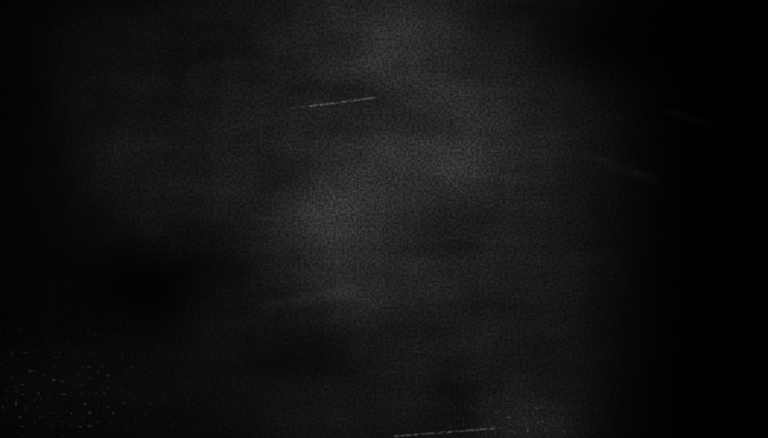
Write a WebGL 1 fragment shader that draws this texture.

```glsl
precision highp float;

uniform vec2 u_resolution;

const float BASE_LEVEL = 0.012;
const float CLOUD_CONTRAST = 0.55;
const float STREAK_CONTRAST = 0.22;
const float GRAIN_SCALE = 150.0;
const float GRAIN_CONTRAST = 0.34;
const float HAIR_STRENGTH = 0.035;
const float CHALK_WIDTH = 0.0022;
const float CHALK_STRENGTH = 0.20;
const float SMUDGE_STRENGTH = 0.035;
const float DUST_STRENGTH = 0.13;
const int HAIR_COUNT = 18;

float hash(vec2 p) {
  vec3 q = fract(vec3(p.xyx) * 0.1031);
  q += dot(q, q.yzx + 33.33);
  return fract((q.x + q.y) * q.z);
}

vec2 gradient(vec2 cell) {
  float angle = 6.2832 * hash(cell);
  return vec2(cos(angle), sin(angle));
}

float gradientNoise(vec2 p) {
  vec2 i = floor(p);
  vec2 f = p - i;
  vec2 w = f * f * f * (f * (f * 6.0 - 15.0) + 10.0);
  vec2 e = vec2(1.0, 0.0);
  float low = mix(dot(gradient(i), f), dot(gradient(i + e.xy), f - e.xy), w.x);
  float high = mix(dot(gradient(i + e.yx), f - e.yx), dot(gradient(i + e.xx), f - e.xx), w.x);
  return 1.4 * mix(low, high, w.y);
}

float fbm(vec2 p) {
  float sum = 0.0;
  float amplitude = 0.5;
  for (int i = 0; i < 5; i++) {
    sum += amplitude * gradientNoise(p);
    p = mat2(1.6, 1.2, -1.2, 1.6) * p + 17.3;
    amplitude *= 0.5;
  }
  return sum;
}

float glow(vec2 uv, vec2 center, vec2 radius) {
  vec2 d = (uv - center) / radius;
  return exp(-dot(d, d));
}

float segmentDistance(vec2 p, vec2 a, vec2 b) {
  vec2 ab = b - a;
  return length(p - a - ab * clamp(dot(p - a, ab) / dot(ab, ab), 0.0, 1.0));
}

float stroke(float d, float width, float pixel) {
  return 1.0 - smoothstep(width * 0.3, width + pixel, d);
}

// Broad light and dark patches of the worn board
float boardLight(vec2 uv) {
  float light = 0.142 * glow(uv, vec2(0.53, 0.58), vec2(0.27, 0.62));
  light += 0.050 * glow(uv, vec2(0.51, 0.90), vec2(0.10, 0.15));
  light += 0.050 * glow(uv, vec2(0.19, 0.68), vec2(0.11, 0.30));
  light += 0.035 * glow(uv, vec2(0.45, 0.52), vec2(0.08, 0.12));
  light += 0.030 * glow(uv, vec2(0.60, 0.66), vec2(0.14, 0.10));
  light += 0.065 * glow(uv, vec2(0.69, 0.04), vec2(0.07, 0.08));
  light += 0.025 * glow(uv, vec2(0.09, 0.10), vec2(0.12, 0.12));
  light -= 0.042 * glow(uv, vec2(0.42, 0.21), vec2(0.09, 0.08));
  light -= 0.026 * glow(uv, vec2(0.56, 0.49), vec2(0.08, 0.06));
  light -= 0.045 * glow(uv, vec2(0.21, 0.36), vec2(0.09, 0.11));
  light -= 0.040 * glow(uv, vec2(0.78, 0.91), vec2(0.10, 0.11));
  return max(light, 0.0) * (1.0 - smoothstep(0.73, 0.94, uv.x));
}

// Short curved scuffs scattered over the surface
float hairlines(vec2 p, float aspect, float pixel) {
  float sum = 0.0;
  for (int i = 0; i < HAIR_COUNT; i++) {
    float id = float(i) + 1.0;
    vec2 center = vec2(hash(vec2(id, 3.0)) * aspect, hash(vec2(id, 7.0)));
    float angle = 3.1416 * hash(vec2(id, 11.0));
    vec2 q = mat2(cos(angle), -sin(angle), sin(angle), cos(angle)) * (p - center);
    float reach = 0.02 + 0.05 * hash(vec2(id, 19.0));
    float bend = 5.0 * (hash(vec2(id, 23.0)) - 0.5);
    float line = stroke(abs(q.y - bend * q.x * q.x), 0.001, pixel);
    sum += line * (1.0 - smoothstep(reach * 0.4, reach, abs(q.x)));
  }
  return sum;
}

void main() {
  vec2 uv = gl_FragCoord.xy / u_resolution;
  float aspect = u_resolution.x / u_resolution.y;
  float pixel = 1.0 / u_resolution.y;
  vec2 p = vec2(uv.x * aspect, uv.y);
  vec2 wide = vec2(aspect, 1.0);

  float clouds = fbm(p * vec2(3.4, 4.6) + 4.0);
  float streaks = fbm(p * vec2(4.0, 22.0) + 31.0) + 0.5 * fbm(p * vec2(24.0, 4.0) + 53.0);
  vec2 warp = 0.025 * vec2(clouds, fbm(p * 5.0 + 71.0));
  float light = BASE_LEVEL * (1.0 - smoothstep(0.75, 0.93, uv.x)) + boardLight(uv + warp);
  light *= 1.0 + CLOUD_CONTRAST * clouds + STREAK_CONTRAST * streaks;

  // Fine grain and lighter dust in the lower corners
  float grain = gradientNoise(p * GRAIN_SCALE) + 0.6 * gradientNoise(p * GRAIN_SCALE * 1.9 + 9.0);
  light *= 1.0 + GRAIN_CONTRAST * grain;
  float dust = smoothstep(0.42, 0.8, gradientNoise(p * 95.0 + 13.0));
  float dustArea = glow(uv, vec2(0.08, 0.10), vec2(0.13, 0.13)) + glow(uv, vec2(0.68, 0.03), vec2(0.09, 0.07));
  light += DUST_STRENGTH * dust * dustArea;
  light += HAIR_STRENGTH * hairlines(p, aspect, pixel) * smoothstep(0.03, 0.16, light);

  // Broken chalk strokes and soft smudges
  float chalk = stroke(segmentDistance(p, vec2(0.405, 0.758) * wide, vec2(0.488, 0.777) * wide), CHALK_WIDTH, pixel);
  chalk += stroke(segmentDistance(p, vec2(0.514, 0.004) * wide, vec2(0.645, 0.022) * wide), CHALK_WIDTH, pixel);
  chalk += 0.3 * stroke(segmentDistance(p, vec2(0.378, 0.752) * wide, vec2(0.405, 0.758) * wide), CHALK_WIDTH, pixel);
  light += CHALK_STRENGTH * chalk * clamp(0.65 + 0.9 * gradientNoise(p * 110.0), 0.1, 1.0);
  float smudge = stroke(segmentDistance(p, vec2(0.35, 0.295) * wide, vec2(0.456, 0.336) * wide), 0.022, pixel);
  smudge += stroke(segmentDistance(p, vec2(0.76, 0.648) * wide, vec2(0.853, 0.588) * wide), 0.012, pixel);
  smudge += 0.7 * stroke(segmentDistance(p, vec2(0.872, 0.745) * wide, vec2(0.924, 0.716) * wide), 0.012, pixel);
  light += SMUDGE_STRENGTH * smudge * clamp(0.6 + streaks, 0.0, 1.0);

  gl_FragColor = vec4(vec3(clamp(light, 0.0, 1.0)), 1.0);
}
```
